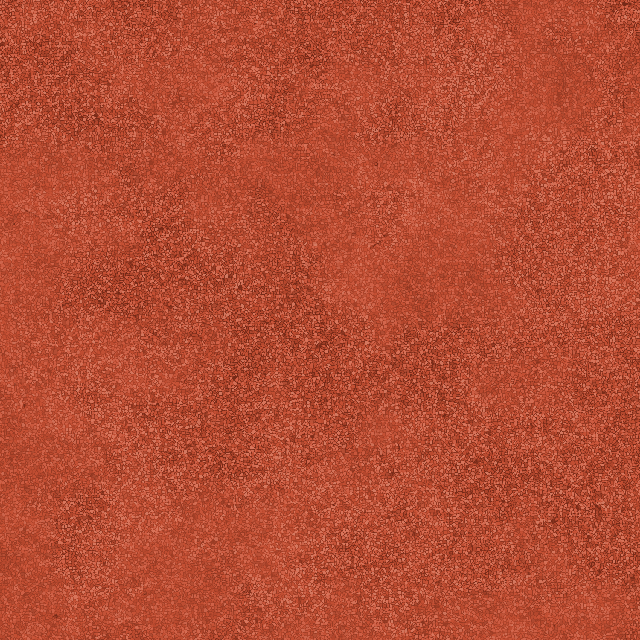
Write a three.js fragment shader that draws this texture.

```glsl
// Fine terracotta grit: tiny packed grains with dark gaps between them.
// Cellular noise shapes the grains, layered value noise mottles the surface,
// and sparse pebbles, pits and short scratches break up the regularity.

varying vec2 vUv;

const float GRAINS_ACROSS = 220.0;
const float SPOTS_ACROSS = 64.0;
const int SCRATCHES = 14;

const vec3 DEEP_BROWN = vec3(0.46, 0.16, 0.09);
const vec3 BROWN      = vec3(0.60, 0.23, 0.14);
const vec3 RUST       = vec3(0.695, 0.27, 0.17);
const vec3 BRICK      = vec3(0.77, 0.31, 0.20);
const vec3 CORAL      = vec3(0.81, 0.37, 0.27);
const vec3 PALE_CORAL = vec3(0.85, 0.46, 0.36);

float hash(vec2 p) {
  return fract(sin(dot(p, vec2(127.1, 311.7))) * 43758.5453);
}

vec2 hash2(vec2 p) {
  return vec2(hash(p), hash(p + 57.3));
}

float valueNoise(vec2 p) {
  vec2 cell = floor(p);
  vec2 f = fract(p);
  f = f * f * (3.0 - 2.0 * f);
  float low = mix(hash(cell), hash(cell + vec2(1.0, 0.0)), f.x);
  float high = mix(hash(cell + vec2(0.0, 1.0)), hash(cell + 1.0), f.x);
  return mix(low, high, f.y);
}

float fbm(vec2 p) {
  float sum = 0.0;
  float weight = 0.5;
  for (int i = 0; i < 4; i++) {
    sum += weight * valueNoise(p);
    p = p * 2.1 + 17.7;
    weight *= 0.6;
  }
  return sum / 1.088;
}

// Distance gap to the second nearest grain (x) and the nearest grain's id (yz).
vec3 grainCells(vec2 p) {
  vec2 base = floor(p);
  float nearest = 8.0;
  float second = 8.0;
  vec2 id = base;
  for (int y = -1; y <= 1; y++) {
    for (int x = -1; x <= 1; x++) {
      vec2 cell = base + vec2(float(x), float(y));
      float size = mix(0.85, 1.2, hash(cell + 91.7));
      float d = length(cell + hash2(cell) - p) / size;
      if (d < nearest) {
        second = nearest;
        nearest = d;
        id = cell;
      } else {
        second = min(second, d);
      }
    }
  }
  return vec3(second - nearest, id);
}

// Sparse round marks: positive for pale pebbles, negative for dark pits.
float spots(vec2 p, float density) {
  vec2 cell = floor(p);
  vec2 center = 0.35 + 0.3 * hash2(cell + 13.1);
  float radius = mix(0.12, 0.3, hash(cell + 29.5));
  float mask = 1.0 - smoothstep(radius * 0.5, radius, length(p - cell - center));
  float present = step(1.0 - density, hash(cell + 71.9));
  float kind = hash(cell + 43.3) < 0.6 ? -1.0 : 0.7;
  return mask * present * kind;
}

// Short grooves, each with a dark side and a faint lit side.
float scratches(vec2 p) {
  float sum = 0.0;
  for (int i = 0; i < SCRATCHES; i++) {
    vec2 seed = vec2(float(i), 5.7);
    float angle = 6.2832 * hash(seed + 3.1);
    vec2 along = vec2(cos(angle), sin(angle));
    vec2 d = p - hash2(seed);
    vec2 local = vec2(dot(d, along), d.x * along.y - d.y * along.x);
    float halfLength = mix(0.008, 0.022, hash(seed + 8.3));
    local.y += 8.0 * local.x * local.x * (hash(seed + 4.9) - 0.5);
    float taper = 1.0 - smoothstep(halfLength * 0.5, halfLength, abs(local.x));
    float groove = 1.0 - smoothstep(0.0005, 0.002, abs(local.y));
    float ridge = 1.0 - smoothstep(0.0005, 0.002, abs(local.y - 0.003));
    sum += taper * (0.6 * ridge - groove);
  }
  return sum;
}

// Tone stops run from the gaps through the body colours to lit grains.
vec3 gritColor(float tone) {
  vec3 color = mix(DEEP_BROWN, BROWN, smoothstep(0.0, 0.2, tone));
  color = mix(color, RUST, smoothstep(0.18, 0.40, tone));
  color = mix(color, BRICK, smoothstep(0.38, 0.56, tone));
  color = mix(color, CORAL, smoothstep(0.54, 0.71, tone));
  return mix(color, PALE_CORAL, smoothstep(0.69, 0.92, tone));
}

void main() {
  // Packed grains
  vec2 warp = vec2(valueNoise(vUv * 90.0), valueNoise(vUv * 90.0 + 37.0));
  vec3 grain = grainCells(vUv * GRAINS_ACROSS + 0.8 * warp);
  float body = smoothstep(0.0, 0.32, grain.x);
  float tone = mix(0.14, mix(0.4, 0.91, hash(grain.yz + 19.3)), body);

  // Uneven contrast and mottling
  float contrast = mix(0.7, 1.2, smoothstep(0.3, 0.65, fbm(vUv * 7.0 + 4.0)));
  tone = 0.52 + (tone - 0.52) * contrast;
  tone += 0.22 * (fbm(vUv * 9.0) - 0.5) + 0.22 * (fbm(vUv * 42.0 + 8.0) - 0.5);

  // Sparse marks
  tone += 0.3 * spots(vUv * SPOTS_ACROSS, 0.035) + 0.22 * scratches(vUv);

  // Some grains are slightly dustier
  float dust = smoothstep(0.55, 0.9, hash(grain.yz + 63.1)) * body;
  gl_FragColor = vec4(gritColor(tone) + dust * vec3(-0.02, 0.015, 0.02), 1.0);
}
```
